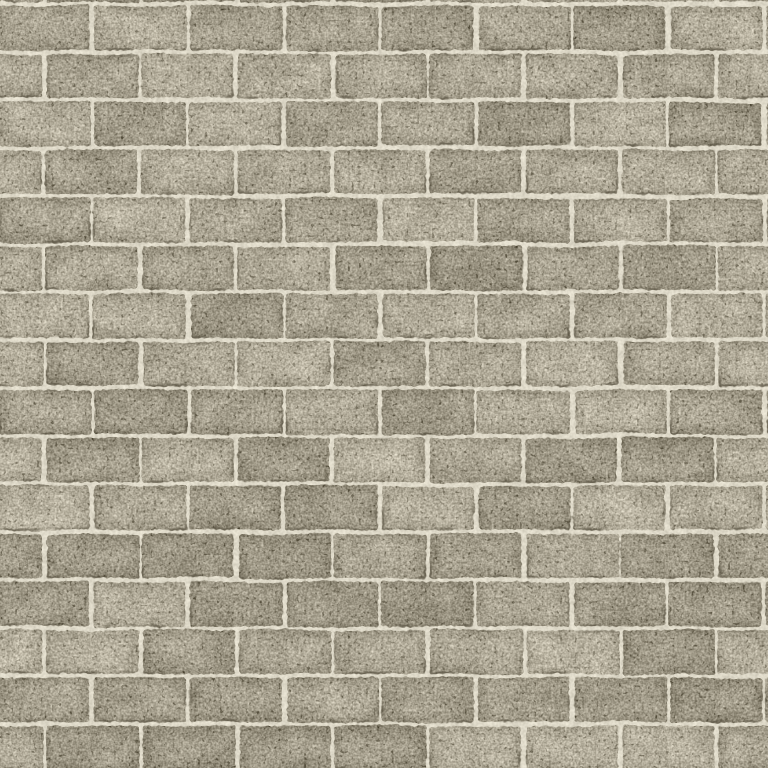
This texture is drawn by a Shadertoy shader. Its source:

```glsl
// Running-bond wall of grainy grey-beige concrete blocks with thin pale mortar.
// Each block is a jittered rounded box; periodic gradient noise adds ragged
// edges, mottling, aggregate grain and dirt, so the wall tiles seamlessly.

const vec2 BLOCKS = vec2(8.0, 16.0);        // blocks across, courses down
const vec2 GRID_SHIFT = vec2(0.04, 0.083);  // where the first joints fall
const float HALF_JOINT = 0.041;             // in course heights
const vec3 MORTAR = vec3(0.875, 0.855, 0.79);
const vec3 DIRT = vec3(0.37, 0.345, 0.28);
const vec3 STONE_TINT = vec3(0.0, -0.025, -0.095);

float hash(vec2 p) {
    vec3 q = fract(p.xyx * vec3(0.1031, 0.1030, 0.0973));
    q += dot(q, q.yzx + 33.33);
    return fract((q.x + q.y) * q.z);
}

vec2 hash2(vec2 p) {
    return vec2(hash(p + 17.3), hash(p + 71.9));
}

// Dot product of a lattice point's random unit gradient with an offset.
float corner(vec2 lattice, vec2 cells, vec2 offset) {
    float angle = 6.28318 * hash(mod(lattice, cells));
    return dot(vec2(cos(angle), sin(angle)), offset);
}

// Gradient noise, roughly -0.7 to 0.7, repeating once over the unit square.
float gradientNoise(vec2 uv, vec2 cells) {
    vec2 p = uv * cells;
    vec2 i = floor(p);
    vec2 f = p - i;
    vec2 w = f * f * f * (f * (f * 6.0 - 15.0) + 10.0);
    vec2 e = vec2(1.0, 0.0);
    float low = mix(corner(i, cells, f), corner(i + e, cells, f - e), w.x);
    float high = mix(corner(i + e.yx, cells, f - e.yx),
                     corner(i + 1.0, cells, f - 1.0), w.x);
    return mix(low, high, w.y);
}

float roundedBox(vec2 p, vec2 halfSize, float radius) {
    vec2 q = abs(p) - halfSize + radius;
    return length(max(q, 0.0)) + min(max(q.x, q.y), 0.0) - radius;
}

// Signed distance to the nearest block, in course heights.
float blockDistance(vec2 local, vec2 id, float ragged) {
    vec2 shift = (hash2(id) - 0.5) * vec2(0.05, 0.022);
    vec2 trim = HALF_JOINT + (hash2(id + 40.0) - 0.5) * 0.022;
    return roundedBox(local - shift, vec2(1.0, 0.5) - trim, 0.05) + ragged;
}

// Pale and dark aggregate with scattered pits.
float stoneGrain(vec2 uv) {
    float coarse = gradientNoise(uv, vec2(230.0));
    float fine = gradientNoise(uv + 0.37, vec2(390.0));
    float pits = smoothstep(0.22, 0.5, gradientNoise(uv + 0.71, vec2(210.0)));
    return 0.15 * coarse + 0.16 * fine - 0.17 * pits;
}

vec3 stoneColor(vec2 uv, vec2 id, float d) {
    float tone = 0.676 + (hash(id + 5.0) - 0.5) * 0.10;
    float mottle = 0.08 * gradientNoise(uv, vec2(19.0, 27.0))
                 + 0.06 * gradientNoise(uv, vec2(61.0));
    float rim = 0.055 * smoothstep(-0.28, 0.0, d);
    return vec3(tone + mottle - rim + stoneGrain(uv)) + STONE_TINT;
}

vec3 mortarColor(vec2 uv) {
    return MORTAR + 0.07 * gradientNoise(uv, vec2(90.0))
                  + 0.07 * gradientNoise(uv, vec2(300.0));
}

void mainImage(out vec4 fragColor, in vec2 fragCoord) {
    vec2 uv = fragCoord / iResolution.xy;
    float pixel = BLOCKS.y / iResolution.y;

    // Slightly wavering courses, alternate ones moved by half a block.
    vec2 grid = uv * BLOCKS + GRID_SHIFT;
    grid.y += 0.05 * gradientNoise(uv, vec2(13.0, 16.0));
    float course = floor(grid.y);
    grid.x += 0.5 * (1.0 - mod(course, 2.0));
    vec2 id = mod(floor(grid), BLOCKS);
    vec2 local = (fract(grid) - 0.5) * vec2(2.0, 1.0);

    float ragged = 0.025 * gradientNoise(uv, vec2(75.0))
                 + 0.030 * gradientNoise(uv, vec2(190.0));
    float d = blockDistance(local, id, ragged);

    // Blocks over mortar, then patchy grime along the lower block edges.
    float joint = smoothstep(-0.7 * pixel, 0.7 * pixel, d);
    vec3 color = mix(stoneColor(uv, id, d), mortarColor(uv), joint);
    float patches = smoothstep(-0.05, 0.4, gradientNoise(uv + 0.19, vec2(37.0)));
    float crevice = 1.0 - smoothstep(0.0, 0.045, abs(d + 0.018));
    float lower = mix(0.45, 1.0, smoothstep(0.2, -0.4, local.y));
    color = mix(color, DIRT, 0.75 * patches * crevice * lower);

    fragColor = vec4(clamp(color, 0.0, 1.0), 1.0);
}
```
